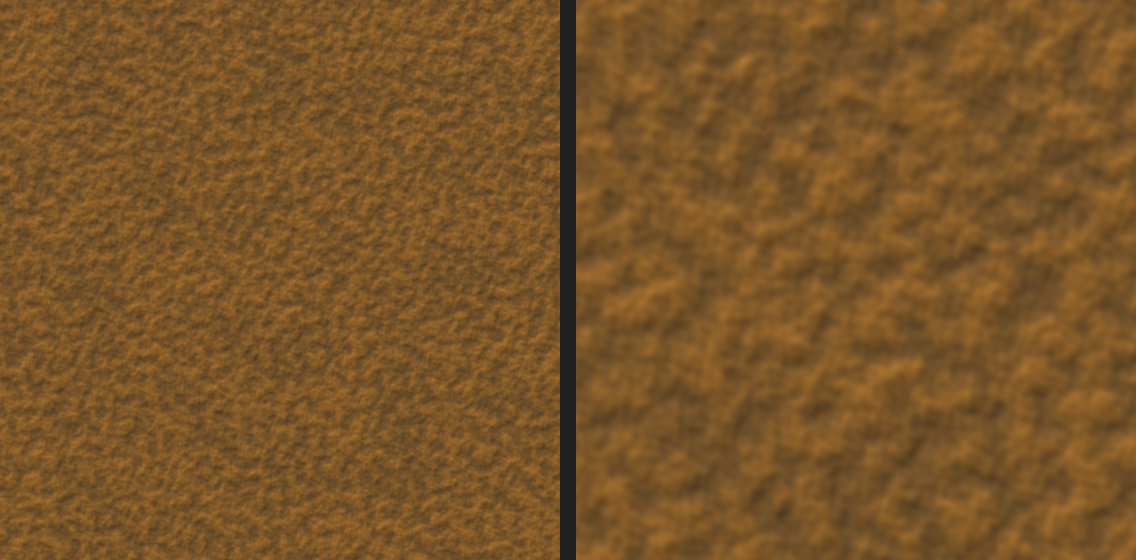
Left, the full canvas; right, a detail of the centre.
This texture is drawn by a WebGL 1 fragment shader. Its source:

```glsl
precision highp float;
// Rough ochre-brown surface, like coarse plaster or packed earth.
// Rotated octaves of gradient noise form a height field; its slope towards a
// light from above shades the bumps, and its height tints hollows and tops.

uniform vec2 u_resolution;

const vec3 HOLLOW_COLOR = vec3(0.422, 0.303, 0.160);
const vec3 TOP_COLOR = vec3(0.542, 0.367, 0.157);
const vec2 LIGHT_DIRECTION = vec2(-0.42, 0.91);
const float GRAIN_FREQUENCY = 44.0;
const float SLOPE_STEP = 0.0027;
const float RELIEF = 0.36;

float hash(vec2 cell) {
  vec3 q = fract(cell.xyx * vec3(0.1031, 0.1030, 0.0973));
  q += dot(q, q.yzx + 33.33);
  return fract((q.x + q.y) * q.z);
}

// Projection of an offset on the random unit gradient of a lattice corner.
float cornerRamp(vec2 corner, vec2 offset) {
  float angle = 6.28319 * hash(corner);
  return dot(vec2(cos(angle), sin(angle)), offset);
}

float gradientNoise(vec2 p) {
  vec2 cell = floor(p);
  vec2 f = p - cell;
  vec2 blend = f * f * f * (f * (f * 6.0 - 15.0) + 10.0);
  vec2 right = vec2(1.0, 0.0);
  vec2 up = vec2(0.0, 1.0);
  float low = mix(cornerRamp(cell, f),
                  cornerRamp(cell + right, f - right), blend.x);
  float high = mix(cornerRamp(cell + up, f - up),
                   cornerRamp(cell + 1.0, f - 1.0), blend.x);
  return mix(low, high, blend.y);
}

// Three octaves, each turned so that the lattices do not line up.
float surfaceHeight(vec2 p, float frequency) {
  mat2 turn = mat2(0.8, 0.6, -0.6, 0.8);
  vec2 q = turn * p * frequency + 17.0;
  float height = 0.0;
  float amplitude = 1.0;
  for (int i = 0; i < 3; i++) {
    height += amplitude * gradientNoise(q);
    q = turn * q * 1.93 + 31.7;
    amplitude *= 0.5;
  }
  return height;
}

// Positive where the surface faces the light, negative in its shade.
float facingSlope(vec2 p, vec2 light, float stepSize) {
  vec2 d = light * stepSize;
  return surfaceHeight(p - d, GRAIN_FREQUENCY)
       - surfaceHeight(p + d, GRAIN_FREQUENCY);
}

// Faint short threads running across and down.
float fineWeave(vec2 p) {
  return gradientNoise(p * vec2(70.0, 190.0) + 5.0)
       + 0.6 * gradientNoise(p * vec2(190.0, 70.0) + 91.0);
}

void main() {
  vec2 p = gl_FragCoord.xy / min(u_resolution.x, u_resolution.y);

  // Tint by height, with slow drifts over the whole area.
  float height = surfaceHeight(p, GRAIN_FREQUENCY);
  float drift = gradientNoise(p * 9.0 + 53.0);
  float tint = smoothstep(-0.5, 0.5, height + 0.35 * drift);
  vec3 color = mix(HOLLOW_COLOR, TOP_COLOR, tint);

  // Relief lighting and fine texture.
  float slope = facingSlope(p, LIGHT_DIRECTION, SLOPE_STEP);
  float light = 1.0 + RELIEF * slope + 0.045 * fineWeave(p);
  gl_FragColor = vec4(color * light, 1.0);
}
```
